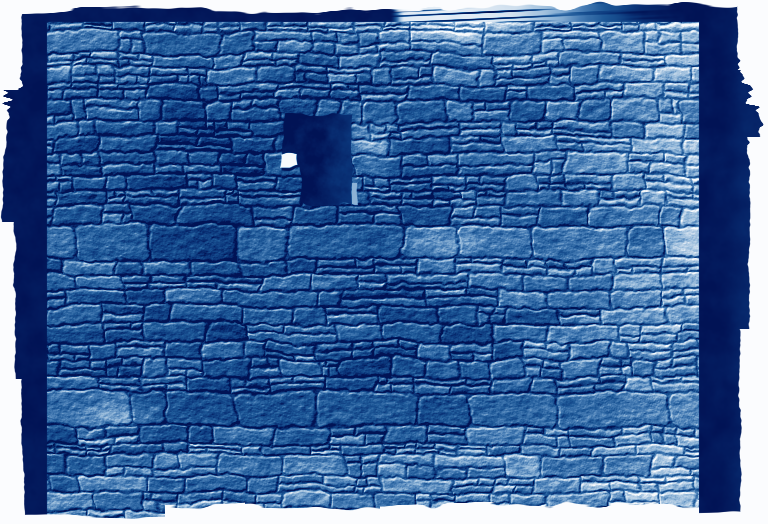
Give the GLSL for this texture, as a WebGL 2 fragment shader.

```glsl
#version 300 es
precision highp float;
// A blue-toned print of a dry stone wall with a small window, on white paper.
// Jittered courses are split into rounded stones, lit as relief by a height
// difference; brushed, ragged strips of dark coating surround the wall.
uniform vec2 u_resolution;
out vec4 fragColor;

float hash(vec2 p) { return fract(sin(dot(p, vec2(127.1, 311.7))) * 43758.5); }

float noise(vec2 p) {
  vec2 i = floor(p), f = fract(p);
  f = f * f * (3.0 - 2.0 * f);
  return mix(mix(hash(i), hash(i + vec2(1, 0)), f.x),
             mix(hash(i + vec2(0, 1)), hash(i + vec2(1, 1)), f.x), f.y);
}

float fbm(vec2 p) {
  float sum = 0.0, amp = 0.5;
  for (int i = 0; i < 4; i++) {
    sum += amp * noise(p);
    p = mat2(1.6, 1.2, -1.2, 1.6) * p + 7.3;
    amp *= 0.55;
  }
  return sum;
}

float glow(vec2 p, vec2 c, vec2 size) { vec2 d = (p - c) / size; return exp(-dot(d, d)); }

float box(vec2 p, vec2 lo, vec2 hi) {
  vec2 d = abs(p - 0.5 * (lo + hi)) - 0.5 * (hi - lo);
  return max(d.x, d.y);
}

// Soft step about one pixel wide on the 5.25-unit-high sheet
float cover(float d) { float w = 4.0 / u_resolution.y; return smoothstep(-w, w, d); }

// Jittered course edge; the two tall courses keep straight edges
float courseEdge(float i) {
  return abs(mod(i, 9.0) - 6.5) < 1.0 ? i : i + 0.55 * (hash(vec2(i, 3.7)) - 0.5);
}

float jointEdge(float j, float row) { return j + 0.7 * (hash(vec2(j, row + 40.0)) - 0.5); }

// Returns depth inside the nearest stone and its random id
vec2 stone(vec2 p) {
  p += 0.07 * vec2(noise(p * 4.0), noise(p * 2.3 + 9.0)) - 0.035;
  p += 0.03 * vec2(noise(p * 11.0), noise(p * 11.0 + 5.0)) - 0.015;
  p += 0.016 * vec2(noise(p * 27.0), noise(p * 27.0 + 5.0)) - 0.008;
  float v = 6.0 * p.y / 0.98;
  if (p.y > 0.98) v = 6.0 + clamp((p.y - 0.98) / 0.35, 0.0, 1.0)
    + 8.0 * clamp((p.y - 1.33) / 1.32, 0.0, 1.0)
    + clamp((p.y - 2.65) / 0.35, 0.0, 1.0) + max(p.y - 3.0, 0.0) / 0.175;
  float row = floor(v);
  if (v < courseEdge(row)) row--;
  else if (v >= courseEdge(row + 1.0)) row++;
  bool tall = row == 6.0 || row == 15.0;
  vec2 scale = vec2(tall ? 0.78 : mix(0.34, 0.6, hash(vec2(row, 8.0))), tall ? 0.35 : 0.168);
  float u = p.x / scale.x + 5.0 * hash(vec2(row, 1.0));
  float col = floor(u);
  if (u < jointEdge(col, row)) col--;
  else if (u >= jointEdge(col + 1.0, row)) col++;
  vec2 lo = vec2(jointEdge(col, row), courseEdge(row));
  vec2 hi = vec2(jointEdge(col + 1.0, row), courseEdge(row + 1.0));
  vec2 q = vec2(u, v), id = vec2(col, row);

  // Split some stones into thin slabs, and some slabs again
  if (!tall && hash(id + 17.0) > 0.5) {
    float cut = mix(lo.y, hi.y, mix(0.35, 0.65, hash(id + 5.0)));
    if (q.y < cut) hi.y = cut; else { lo.y = cut; id += 0.37; }
    if (hash(id + 2.0) > 0.5) {
      cut = mix(lo.x, hi.x, mix(0.3, 0.7, hash(id + 11.0)));
      if (q.x < cut) hi.x = cut; else { lo.x = cut; id += 0.21; }
    }
  }
  vec2 halfSize = 0.5 * (hi - lo) * scale;
  float r = 0.4 * min(halfSize.x, halfSize.y);
  vec2 d = abs(q - 0.5 * (lo + hi)) * scale - halfSize + r;
  return vec2(r - length(max(d, 0.0)) - min(max(d.x, d.y), 0.0), hash(id + 23.0));
}

float relief(vec2 p, float depth) {
  return 0.026 * smoothstep(0.0, 0.032, depth) + 0.052 * fbm(p * vec2(11, 16));
}

// Deep to pale blue, one colour per unit of tone
vec3 blueTone(float t) {
  vec3 c = mix(vec3(0.005, 0.075, 0.335), vec3(0.04, 0.21, 0.48), clamp(t, 0.0, 1.0));
  c = mix(c, vec3(0.11, 0.34, 0.59), clamp(t - 1.0, 0.0, 1.0));
  c = mix(c, vec3(0.28, 0.49, 0.71), clamp(t - 2.0, 0.0, 1.0));
  c = mix(c, vec3(0.55, 0.70, 0.84), clamp(t - 3.0, 0.0, 1.0));
  return mix(c, vec3(0.97, 0.98, 0.99), clamp((t - 4.0) / 2.0, 0.0, 1.0));
}

void main() {
  vec2 p = gl_FragCoord.xy / u_resolution * vec2(7.68, 5.25);

  // Wall: broad light, stone tint, relief and dark joints
  vec2 s = stone(p), toLight = vec2(-0.008, 0.012);
  float slope = (relief(p, s.x) - relief(p + toLight, stone(p + toLight).x)) / 0.0145;
  float tone = 2.0 + 1.3 * (s.y - 0.5) + 0.6 * (fbm(p * 1.3) - 0.5) + 1.45 * slope;
  tone += 1.2 * (fbm(p * vec2(16, 22) + 3.0) - 0.47);
  tone -= 1.3 * (1.0 - smoothstep(0.002, 0.019, s.x));
  tone += 0.5 * smoothstep(4.2, 5.6, p.x) + 0.9 * smoothstep(5.6, 7.0, p.x);
  tone += 0.7 * smoothstep(4.1, 5.0, p.y) + 0.9 * (1.0 - smoothstep(0.2, 1.2, p.y));
  tone -= 0.8 * glow(p, vec2(2.3, 3.8), vec2(1.0, 0.6)) + 0.4 * glow(p, vec2(3.2, 1.9), vec2(2.2, 0.9));
  tone += 1.3 * glow(p, vec2(4.4, 2.82), vec2(0.4, 0.15)) + 1.2 * glow(p, vec2(1.2, 1.1), vec2(0.35, 0.13));
  tone += 1.1 * glow(p, vec2(3.72, 3.75), vec2(0.22, 0.3)) + 1.3 * glow(p, vec2(0.65, 4.56), vec2(0.2, 0.09));
  tone += 2.2 * glow(p, vec2(4.5, 5.05), vec2(0.6, 0.16)) + 1.3 * glow(p, vec2(5.43, 1.72), vec2(0.25, 0.1));
  tone += 0.8 * glow(p, vec2(6.55, 3.72), vec2(0.3, 0.14)) + 0.7 * glow(p, vec2(6.95, 2.75), vec2(0.2, 0.5));

  // Window: dark recess, dim jamb, sky gap and lit corner
  vec2 w = p + 0.05 * (vec2(noise(p * 9.0), noise(p * 9.0 + 4.0)) - 0.5);
  float recess = min(box(w, vec2(2.83, 3.56), vec2(3.52, 4.1)), box(w, vec2(3.0, 3.2), vec2(3.52, 3.7)));
  float inside = 0.05 + 0.8 * smoothstep(3.1, 3.5, p.x - 0.15 * (p.y - 3.6)) + 0.9 * (fbm(p * 9.0) - 0.5);
  tone = mix(tone, inside, cover(-recess));
  tone = mix(tone, 6.0, cover(-box(w, vec2(2.82, 3.59), vec2(2.98, 3.71))));
  tone = mix(tone, 4.0, cover(-box(w, vec2(3.52, 3.21), vec2(3.58, 3.42))));

  // Dark coating around the wall, streaked along the top
  float streak = noise(vec2(p.x * 1.2, p.y * 45.0 - p.x * 2.0));
  float border = 0.05 + 0.5 * (fbm(p * 5.0) - 0.4) + 0.4 * smoothstep(7.2, 7.5, p.x);
  border += 5.5 * smoothstep(3.9, 4.05, p.x) * (1.0 - smoothstep(4.8, 6.9, p.x)) * smoothstep(0.1, 0.65, streak);
  tone = mix(border, tone, cover(-box(p, vec2(0.47, 0.0), vec2(6.99, 5.03))));

  // Ragged brush limits; bristle marks show most on the two side lobes
  float lobe = p.x < 3.0 ? glow(p, vec2(0.1, 4.3), vec2(0.4, 0.2)) : glow(p, vec2(7.5, 4.2), vec2(0.4, 0.35));
  float rough = 0.05 * (fbm(p * vec2(2, 5)) - 0.5) + (0.01 + 0.14 * lobe) * (noise(vec2(p.x * 2.0, p.y * 28.0)) - 0.5);
  float left = p.y > 4.35 ? 0.22 : p.y > 3.03 ? 0.03 + 0.06 * smoothstep(3.4, 4.3, p.y) : p.y > 1.45 ? 0.15 : 0.21;
  float right = p.y > 4.55 ? 7.38 : p.y > 3.88 ? 7.62 - 0.2 * smoothstep(3.9, 4.55, p.y) : p.y > 1.95 ? 7.49 : 7.4;
  left += 0.03 * (1.0 - smoothstep(0.1, 1.4, p.y));
  float top = 5.14 + 0.05 * smoothstep(3.0, 6.5, p.x) + 0.06 * (noise(vec2(p.x * 2.5, 2.0)) - 0.5);
  float bottom = p.x < 1.65 ? 0.08 : p.x > 2.45 && p.x < 3.8 ? 0.17 : p.x > 6.99 ? 0.13 : 0.19;
  float bristle = 0.07 * (noise(vec2(p.x * 6.0, 7.0)) - 0.5) + 0.03 * (streak - 0.5);
  float coat = min(min(p.x - left, right - p.x) + rough, min(top - p.y, p.y - bottom) + bristle);
  vec3 paper = vec3(0.985, 0.99, 0.995);
  fragColor = vec4(mix(paper, blueTone(tone), cover(coat)), 1.0);
}
```
